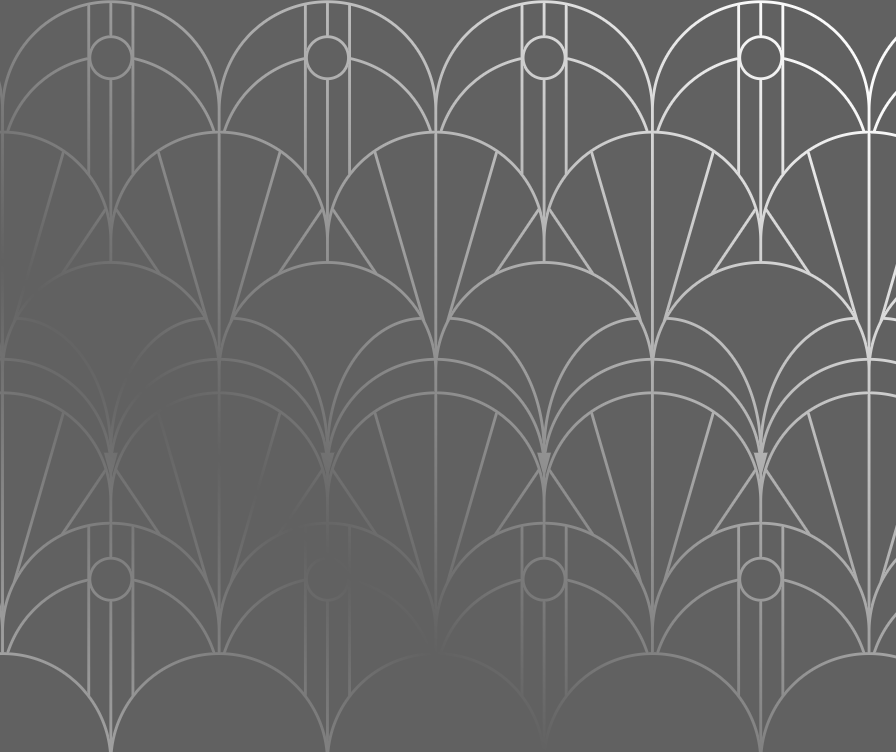
A WebGL 2 fragment shader for this pattern:

```glsl
#version 300 es
precision highp float;
// Art deco scale lattice: staggered rows of round arches, each overlapping the row above.
// Every point finds the row that owns it, then measures the distance to that row's
// ornament (bars and ring, fan or petals); a diagonal sheen tints the thin lines.

uniform vec2 u_resolution;
out vec4 fragColor;

// Lengths are in column widths; y runs down from the top edge.
const float COLUMNS = 4.136;
const float LEFT_OFFSET = 0.0116;
const float TOP_OFFSET = 0.008;
const float ROW_STEP = 0.6018;
const int ROW_COUNT = 6;
const float HALF_LINE = 0.0066;
const float ARCH_RADIUS = 0.5;

const float INNER_ARCH_TOP = 0.251;
const float RING_Y = 0.2585;
const float RING_RADIUS = 0.097;
const float BAR_X = 0.102;
const float FAN_Y = 1.061;
const vec2 FAN_SLOPES = vec2(0.29, 0.675);
const float ECHO_ARCH_TOP = 0.447;
const vec2 PETAL_CENTER = vec2(0.4416, 0.872);
const vec2 PETAL_RADII = vec2(0.4416, 0.614);
const float KNOT_TIP = 0.996;
const float KNOT_TOP = 0.878;
const float KNOT_SLOPE = 0.27;

const float GROUND = 0.38;
const float LINE_MAX = 0.98;
const vec2 SHEEN_ORIGIN = vec2(0.16, 1.346);
const vec2 SHEEN_DIRECTION = vec2(0.67, -0.74);
const float SHEEN_RATE = 0.186;

// Round arch with its crown at the given height and straight legs below.
float archLine(vec2 p, float crown) {
    float y = min(p.y - crown - ARCH_RADIUS, 0.0);
    return abs(length(vec2(p.x, y)) - ARCH_RADIUS);
}

// Elliptic arc with straight legs, by first-order distance.
float petalLine(vec2 p) {
    vec2 q = p - PETAL_CENTER;
    q.y = min(q.y, 0.0);
    float k = length(q / PETAL_RADII);
    float slope = length(q / (PETAL_RADII * PETAL_RADII));
    return abs(k * (k - 1.0)) / max(slope, 1e-4);
}

float rayLine(vec2 p, float slope) {
    return abs(p.x - slope * (FAN_Y - p.y)) / sqrt(1.0 + slope * slope);
}

// Three bars and an inner arch, broken by a ring.
float barsAndRing(vec2 p) {
    float d = min(p.x, abs(p.x - BAR_X));
    d = min(d, archLine(p, INNER_ARCH_TOP));
    float ring = length(p - vec2(0.0, RING_Y)) - RING_RADIUS;
    return min(max(d, -ring), abs(ring));
}

// Central spine with two mirrored rays.
float fan(vec2 p) {
    return min(p.x, min(rayLine(p, FAN_SLOPES.x), rayLine(p, FAN_SLOPES.y)));
}

// Petals and an echoed arch gathered in a solid knot.
float petals(vec2 p) {
    float echo = archLine(vec2(0.5 - p.x, p.y), ECHO_ARCH_TOP);
    float knot = max(p.x - (KNOT_TIP - p.y) * KNOT_SLOPE, KNOT_TOP - p.y);
    return min(min(petalLine(p), echo), knot + HALF_LINE);
}

// Position within a row, mirrored about the arch centre.
vec2 rowPoint(vec2 p, int row) {
    float shift = 0.5 * float(row % 2);
    float x = abs(fract(p.x - LEFT_OFFSET + shift) - 0.5);
    return vec2(x, p.y - TOP_OFFSET - ROW_STEP * float(row));
}

void main() {
    float pixel = COLUMNS / u_resolution.x;
    vec2 p = vec2(gl_FragCoord.x, u_resolution.y - gl_FragCoord.y) * pixel;

    // The lowest arch lying above the point owns it.
    int owner = -1;
    float d = 1.0;
    for (int row = 0; row < ROW_COUNT; row++) {
        vec2 q = rowPoint(p, row);
        float rise = sqrt(max(ARCH_RADIUS * ARCH_RADIUS - q.x * q.x, 0.0));
        if (q.y > ARCH_RADIUS - rise) owner = row;
        if (owner >= row - 1) {
            float line = archLine(q, 0.0);
            d = owner == row ? line : min(d, line);
        }
    }

    // The last row stays plain.
    if (owner >= 0 && owner < ROW_COUNT - 1) {
        vec2 q = rowPoint(p, owner);
        int kind = owner % 4;
        float ornament = kind == 0 ? barsAndRing(q) : kind == 2 ? petals(q) : fan(q);
        d = min(d, ornament);
    }

    // Lines fade into the ground along one diagonal and brighten away from it.
    float sheen = abs(dot(p - SHEEN_ORIGIN, SHEEN_DIRECTION));
    float lineTone = min(GROUND + SHEEN_RATE * sheen, LINE_MAX);
    float coverage = clamp(0.5 + (HALF_LINE - d) / pixel, 0.0, 1.0);
    fragColor = vec4(vec3(mix(GROUND, lineTone, coverage)), 1.0);
}
```
